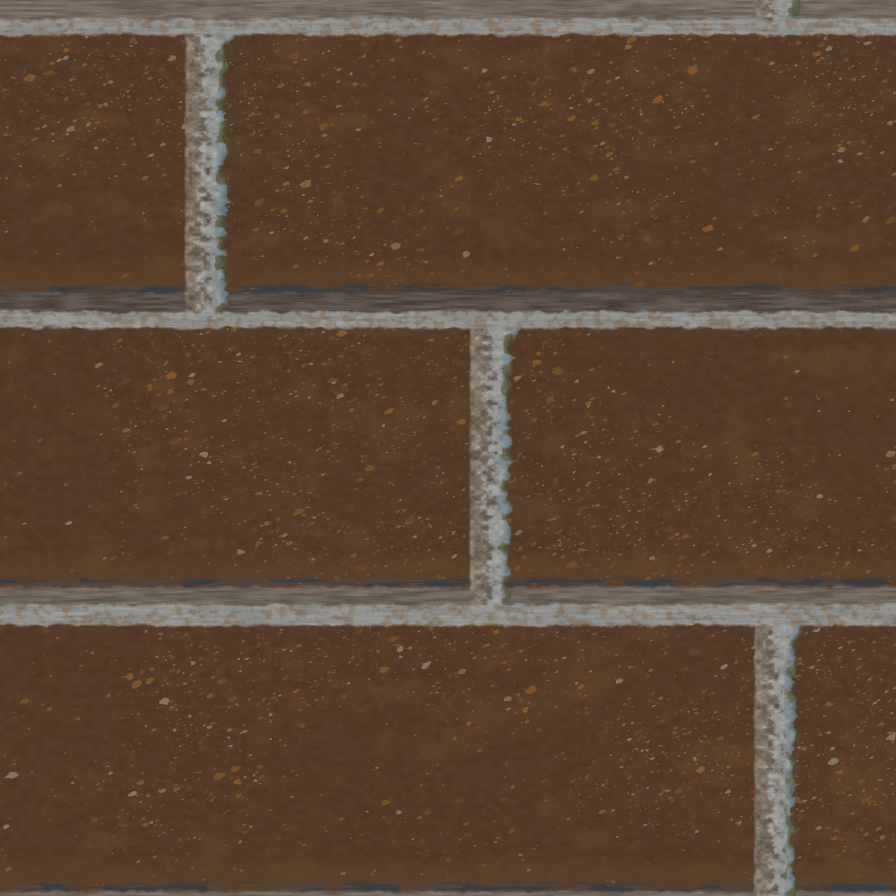
This texture is drawn by a Shadertoy shader. Its source:

```glsl
const int ROWS = 3;
const vec3 BED_EDGE = vec3(0.039, 0.366, 0.698);    // brick top of each row, measured downward
const vec3 BED_LIGHT = vec3(0.018, 0.018, 0.023);   // pale mortar thickness
const vec3 BED_RECESS = vec3(0.026, 0.021, 0.020);  // recessed mortar thickness
const vec3 RECESS_TONE = vec3(0.95, 0.22, 0.8);     // 0 = shaded, 1 = exposed
const float HEAD_START = 0.207;                     // left side of the first upright joint
const float HEAD_STEP = 0.3175;
const float HEAD_WIDTH = 0.041;
const float SPECK_SLANT = 0.38;

const vec3 BRICK = vec3(0.33, 0.23, 0.16);
const vec3 BRICK_WARM = vec3(0.38, 0.27, 0.17);
const vec3 MORTAR_PALE = vec3(0.56, 0.56, 0.55);
const vec3 MORTAR_TAN = vec3(0.53, 0.48, 0.42);
const vec3 MORTAR_DULL = vec3(0.44, 0.40, 0.36);
const vec3 SHADE = vec3(0.31, 0.27, 0.25);
const vec3 SHADOW_BLUE = vec3(0.20, 0.24, 0.27);
const vec3 FRINGE_GREEN = vec3(0.31, 0.32, 0.22);
const vec3 FRINGE_BLUE = vec3(0.45, 0.54, 0.58);
const vec3 SPECK_OCHRE = vec3(0.53, 0.36, 0.19);

float hash(vec2 p) {
    return fract(sin(dot(p, vec2(127.1, 311.7))) * 43758.5453);
}

float noise(vec2 p) {
    vec2 i = floor(p), f = fract(p);
    f = f * f * (3.0 - 2.0 * f);
    return mix(mix(hash(i), hash(i + vec2(1, 0)), f.x),
               mix(hash(i + vec2(0, 1)), hash(i + vec2(1, 1)), f.x), f.y);
}

float fbm(vec2 p) {
    float sum = 0.0, amp = 0.5;
    for (int i = 0; i < 4; i++) {
        sum += amp * noise(p);
        p = p * 2.03 + 17.3;
        amp *= 0.5;
    }
    return sum / 0.9375;
}

float band(float x, float lo, float hi, float soft) {
    return smoothstep(lo - soft, lo + soft, x) * (1.0 - smoothstep(hi - soft, hi + soft, x));
}

// One slanted grain per cell: x = coverage, y = random tint
vec2 specks(vec2 p, float cells, float density, float soft) {
    float c = cos(SPECK_SLANT), s = sin(SPECK_SLANT);
    vec2 q = mat2(c, -s, s, c) * p * cells * vec2(1.0, 1.7);
    vec2 id = floor(q);
    vec2 centre = 0.3 + 0.4 * vec2(hash(id + 3.1), hash(id + 7.7));
    float radius = mix(0.08, 0.27, pow(hash(id + 11.9), 2.0));
    float d = length(fract(q) - centre) + 0.22 * (noise(q * 5.0) - 0.5);
    float edge = max(soft * cells, 0.04);
    float cover = 1.0 - smoothstep(radius - edge, radius + edge, d);
    return vec2(cover * step(hash(id + 23.5), density), hash(id + 31.3));
}

void mainImage(out vec4 fragColor, in vec2 fragCoord) {
    vec2 uv = fragCoord / iResolution.xy;
    float soft = 1.0 / iResolution.y;
    float down = 1.0 - uv.y;
    float rough = fbm(uv * 95.0) - 0.5;
    float grain = fbm(uv * vec2(150.0, 180.0));
    float streak = fbm(uv * vec2(35.0, 330.0));

    // Brick face
    vec3 col = BRICK + 0.045 * (fbm(uv * vec2(110.0, 170.0)) - 0.5);
    col = mix(col, BRICK_WARM, 0.5 * smoothstep(0.58, 0.8, fbm(uv * vec2(18.0, 30.0))));

    // Mineral grains, gathered in patches
    float patches = smoothstep(0.36, 0.72, fbm(uv * vec2(5.0, 7.0) + 4.0));
    for (int i = 0; i < 4; i++) {
        float cells = 42.0 * pow(1.5, float(i));
        vec2 s = specks(uv + float(i) * 0.37, cells, 0.04 + 0.30 * patches, soft);
        vec3 tint = mix(BRICK_WARM, SPECK_OCHRE, smoothstep(0.2, 0.8, s.y));
        tint = mix(tint, MORTAR_TAN, smoothstep(0.84, 0.95, s.y));
        col = mix(col, tint, s.x * (0.4 + 0.5 * s.y));
    }

    // Recessed beds and the shaded lower brick edges
    int row = ROWS - 1;
    float rowTop = 0.0, pale = 0.0;
    for (int i = 0; i <= ROWS; i++) {
        int k = i % ROWS;
        float edge = BED_EDGE[k] + float(i / ROWS);
        float lightTop = edge - BED_LIGHT[k];
        float recessTop = lightTop - BED_RECESS[k];
        float y = down + rough * 0.006;
        float shade = band(y, recessTop - 0.009, recessTop + 0.004, 0.003);
        float broken = smoothstep(0.38, 0.55, noise(uv * vec2(28.0, 190.0)));
        col = mix(col, BRICK_WARM, 0.45 * band(down, recessTop - 0.03, recessTop, 0.012));
        col = mix(col, mix(SHADE, SHADOW_BLUE, broken), 0.85 * shade * smoothstep(0.3, 0.5, streak));
        vec3 bed = mix(SHADE, mix(MORTAR_DULL, MORTAR_TAN, 0.4 * grain), RECESS_TONE[k]);
        bed += 0.22 * (streak - 0.5);
        col = mix(col, bed, band(y, recessTop, lightTop + 0.004, 0.0015 + soft));
        pale = max(pale, band(down + rough * 0.007, lightTop, edge, 0.001 + soft));
        if (down > lightTop + 0.5 * BED_LIGHT[k]) {
            row = k;
            rowTop = edge;
        }
    }

    // Upright joint: straight dull left side, ragged pale right side
    float x = fract(uv.x - HEAD_START - HEAD_STEP * float(row) + 0.5) - 0.5;
    float flare = 0.011 * exp(-max(down - rowTop, 0.0) / 0.009);
    float right = HEAD_WIDTH + flare + 0.018 * rough;
    float fringe = band(x, right - 0.005, right + 0.004, 0.002);
    float head = band(x + 0.003 * rough, 0.0, right, 0.001 + soft);
    float paleSide = smoothstep(0.35, 0.65, x / HEAD_WIDTH + 0.9 * (grain - 0.5));
    vec3 mortar = mix(mix(MORTAR_DULL, MORTAR_TAN, grain), MORTAR_PALE, paleSide);
    mortar += 0.28 * (grain - 0.5);
    col = mix(col, mortar, head);
    vec3 fringeColor = mix(FRINGE_GREEN, FRINGE_BLUE, smoothstep(0.4, 0.6, noise(uv * 85.0)));
    col = mix(col, fringeColor, 0.7 * fringe);

    // Pale beds over everything
    vec3 paleBed = mix(MORTAR_TAN, MORTAR_PALE, smoothstep(0.3, 0.55, grain));
    col = mix(col, paleBed + 0.16 * (streak - 0.5), pale);

    fragColor = vec4(col, 1.0);
}
```
